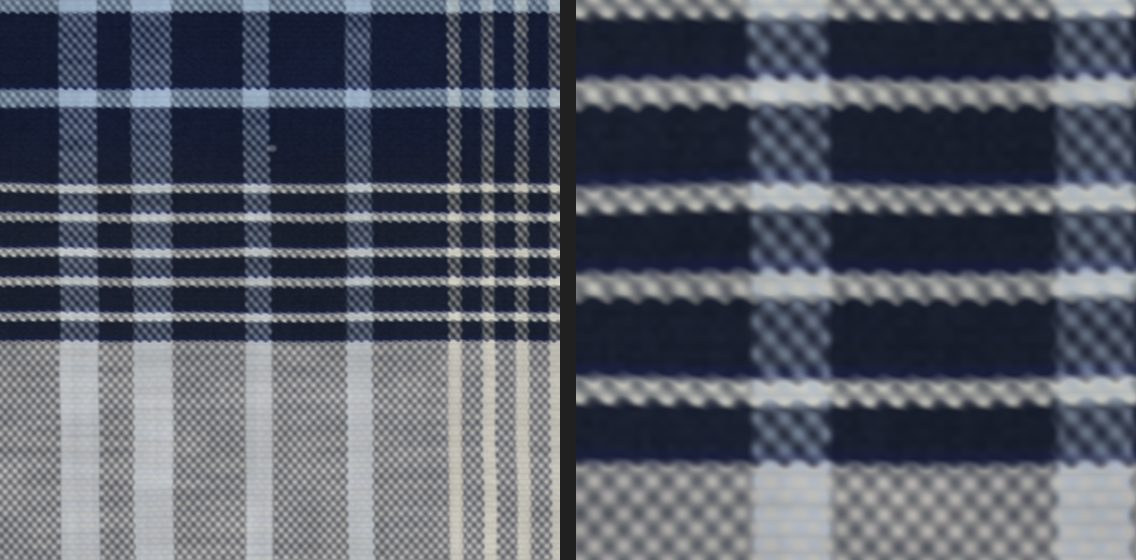
Left: the whole. Right: its middle third, enlarged.
This texture is drawn by a WebGL 1 fragment shader. Its source:

```glsl
precision highp float;
// Woven plaid cloth: navy ground with pale blue and cream stripes, over a grey band.
// Warp and weft get stripe colours separately, then a soft interlacing wave
// blends the thread on top; noise adds slubs and uneven yarn.
uniform vec2 u_resolution;

float hash(vec2 p) {
  return fract(sin(dot(p, vec2(127.1, 311.7))) * 43758.5453);
}

float noise(vec2 p) {
  vec2 i = floor(p), f = fract(p);
  f = f * f * (3.0 - 2.0 * f);
  return mix(mix(hash(i), hash(i + vec2(1.0, 0.0)), f.x),
             mix(hash(i + vec2(0.0, 1.0)), hash(i + vec2(1.0, 1.0)), f.x), f.y);
}

// Soft stripe around a centre line
float stripe(float x, float centre, float halfWidth) {
  float d = abs(x - centre) - halfWidth;
  return 1.0 - smoothstep(-0.004, 0.004, d);
}

// Vertical threads
vec3 warpColour(float x) {
  vec3 navy = vec3(0.09, 0.115, 0.18);
  float blue = stripe(x, 0.138, 0.034) + stripe(x, 0.269, 0.035)
             + stripe(x, 0.457, 0.023) + stripe(x, 0.639, 0.023);
  float cream = 0.0;
  for (int i = 0; i < 4; i++) {
    cream += stripe(x, 0.809 + 0.0603 * float(i), 0.0115);
  }
  vec3 c = mix(navy, vec3(0.62, 0.68, 0.76), blue);
  return mix(c, vec3(0.76, 0.75, 0.68), cream);
}

// Horizontal threads, y running downwards
vec3 weftColour(float y) {
  vec3 navy = mix(vec3(0.075, 0.105, 0.20), vec3(0.10, 0.12, 0.175),
                  smoothstep(0.2, 0.35, y));
  float blue = stripe(y, 0.008, 0.014) + stripe(y, 0.175, 0.016);
  float cream = 0.0;
  for (int i = 0; i < 5; i++) {
    float k = float(i);
    cream += stripe(y, 0.336 + 0.0575 * k - 0.0055 * mod(k, 2.0), 0.0077);
  }
  vec3 c = mix(navy, vec3(0.58, 0.66, 0.74), blue);
  c = mix(c, vec3(0.77, 0.77, 0.74), cream);
  return mix(c, vec3(0.73, 0.72, 0.70), smoothstep(0.605, 0.613, y));
}

vec3 cloth(vec2 p) {
  // Slight slant and wander of the threads
  p.x -= 0.006 * p.y;
  p += 0.003 * (vec2(noise(p * 9.0), noise(p * 9.0 + 40.0)) - 0.5);

  // Interlacing: lobes lean along one diagonal on navy, near even on grey
  vec2 thread = p * vec2(116.0, 104.0);
  vec2 phase = 3.14159 * thread;
  float lean = mix(0.66, 0.53, smoothstep(0.60, 0.62, p.y));
  float weave = lean * cos(phase.x - phase.y) - (1.0 - lean) * cos(phase.x + phase.y);
  float uneven = noise(thread * vec2(0.13, 0.8)) - 0.5;
  float warpOnTop = 0.33 + 0.23 * weave + 0.13 * uneven;

  // Threads bulge where they surface
  vec3 warp = warpColour(p.x + 0.0012 * sin(phase.y));
  vec3 weft = weftColour(p.y + 0.0018 * weave);
  vec3 c = mix(weft, warp, warpOnTop);

  // Cool glow just above bright rows
  float rise = weftColour(p.y + 0.008).b - weftColour(p.y).b;
  c.b += 0.09 * max(rise, 0.0);

  // Rounded yarn and streaks along both directions
  float rounding = abs(sin(phase.y));
  float streaks = noise(thread * vec2(0.06, 1.0)) + noise(thread * vec2(1.0, 0.05) + 70.0);
  return c * (0.93 + 0.04 * rounding + 0.06 * streaks);
}

// Sparse pale specks of loose fibre
float specks(vec2 p) {
  vec2 cell = floor(p * 9.0);
  vec2 centre = 0.25 + 0.5 * vec2(hash(cell + 3.0), hash(cell + 8.0));
  float d = length((fract(p * 9.0) - centre) * vec2(0.8, 1.0));
  return step(0.95, hash(cell)) * (1.0 - smoothstep(0.02, 0.085, d));
}

void main() {
  vec2 p = gl_FragCoord.xy / u_resolution;
  p.y = 1.0 - p.y;
  vec3 colour = cloth(p);

  // Broad wear and fine grain
  colour *= 0.96 + 0.08 * noise(p * vec2(7.0, 14.0));
  colour += 0.02 * (noise(p * 200.0) - 0.5);
  colour = mix(colour, vec3(0.78, 0.79, 0.78), 0.35 * specks(p));
  gl_FragColor = vec4(colour, 1.0);
}
```
